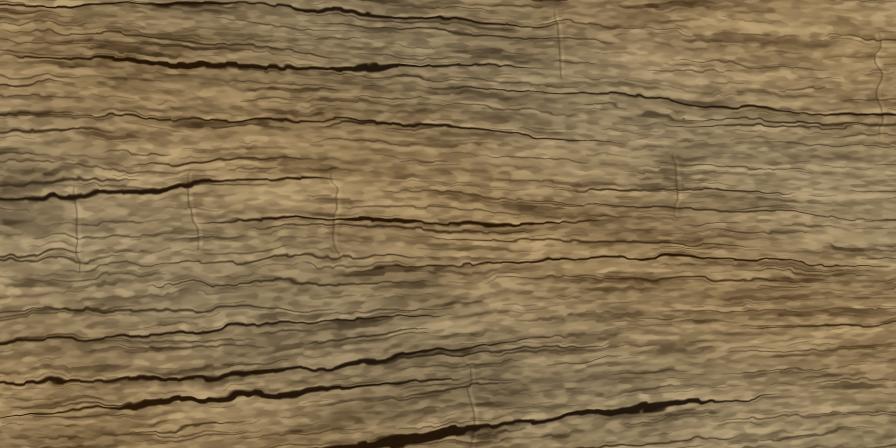
A Shadertoy shader for this texture:

```glsl
// Weathered brown timber with horizontal grain, long dark splits and fine checks.

vec2 hash2(vec2 p) {
    vec3 q = fract(p.xyx * vec3(0.1031, 0.1030, 0.0973));
    q += dot(q, q.yzx + 33.33);
    return fract((q.xx + q.yz) * q.zy);
}

// Smooth cellular noise: random cell values blended by distance
float cellNoise(vec2 p) {
    vec2 cell = floor(p);
    float sum = 0.0, total = 0.0;
    for (int j = -1; j <= 1; j++)
    for (int i = -1; i <= 1; i++) {
        vec2 id = cell + vec2(i, j);
        vec2 d = id + hash2(id) - p;
        float weight = exp(-6.0 * dot(d, d));
        sum += weight * hash2(id + 57.3).x;
        total += weight;
    }
    return sum / total;
}

// Tapered slit lying along x, in canvas units
float slit(vec2 d, float halfLength, float halfWidth) {
    float soft = max(1.0 / iResolution.y, 0.0028);
    float taper = max(0.0, 1.0 - d.x * d.x / (halfLength * halfLength));
    float cover = 1.0 - smoothstep(-soft, soft, abs(d.y) - halfWidth * taper);
    return cover * smoothstep(0.0, 0.25, taper);
}

// One short slit per jittered cell, kept for a share of the cells
float checks(vec2 p, vec2 scale, float halfWidth, float share) {
    vec2 g = p * scale, cell = floor(g);
    float dark = 0.0;
    for (int j = -1; j <= 1; j++)
    for (int i = -1; i <= 1; i++) {
        vec2 id = cell + vec2(i, j);
        vec2 rnd = hash2(id + 71.3);
        vec2 d = (g - id - hash2(id)) / scale;
        d.y += (rnd.x - 0.5) * 0.1 * d.x;
        float s = slit(d, (0.25 + 0.7 * rnd.x) / scale.x, halfWidth);
        dark = max(dark, s * step(rnd.y, share));
    }
    return dark;
}

void mainImage(out vec4 fragColor, in vec2 fragCoord) {
    vec2 p = fragCoord / iResolution.y;

    // Grain direction: rises to the right low down, falls slightly at the top
    vec2 q = p;
    q.y -= (p.x - 1.0) * mix(0.07, -0.03, smoothstep(0.05, 0.8, p.y));
    q.y += 0.010 * sin(2.3 * p.x + 5.0 * p.y) + 0.004 * sin(6.1 * p.x - 11.0 * p.y);
    vec2 jagged = q;
    jagged.y += 0.014 * (cellNoise(q * vec2(14.0, 20.0)) - 0.5)
              + 0.006 * (cellNoise(q * vec2(55.0, 40.0)) - 0.5);

    // Layered fibres, from broad bands to fine speckle
    float band = cellNoise(q * vec2(1.8, 7.0)) - 0.5;
    float fibre = cellNoise(jagged * vec2(7.0, 95.0) + 13.0);
    float tone = 0.83 + 0.20 * band;
    tone += 0.22 * (cellNoise(jagged * vec2(4.0, 32.0) + 5.0) - 0.5);
    tone += 0.26 * (fibre - 0.5) - 0.20 * smoothstep(0.28, 0.05, fibre);
    tone += 0.34 * (cellNoise(q * vec2(42.0, 125.0) + 31.0) - 0.5);

    // Short checks at three sizes
    tone = mix(tone, 0.30, 0.55 * checks(jagged + 7.0, vec2(13.0, 55.0), 0.0008, 0.30));
    tone = mix(tone, 0.20, 0.70 * checks(jagged + 3.0, vec2(5.0, 26.0), 0.0014, 0.38));
    tone = mix(tone, 0.10, 0.80 * checks(jagged, vec2(2.2, 13.0), 0.0022, 0.40));

    // Faint cracks across the grain, with a pale edge
    for (float i = 0.0; i < 7.0; i++) {
        vec2 rnd = hash2(vec2(i, 21.7));
        vec2 d = p - vec2((i + 0.1 + 0.8 * rnd.x) * 2.0 / 7.0, rnd.y);
        d.x += 0.022 * (cellNoise(vec2(i * 7.0, p.y * 26.0)) - 0.5) + 0.05 * d.y;
        float reach = 0.06 + 0.07 * rnd.x;
        tone += 0.10 * slit(d.yx - vec2(0.0, 0.007), reach, 0.004);
        tone = mix(tone, 0.28, 0.55 * slit(d.yx, reach, 0.0012));
    }

    // Long splits: lit lip above, shade below, dark core
    float core = 0.0;
    for (float i = 0.0; i < 11.0; i++) {
        vec2 place = hash2(vec2(i, 3.7)), rnd = hash2(vec2(i, 9.2));
        vec2 d = jagged - vec2(2.0 * place.x, (i + 0.2 + 0.6 * place.y) / 11.0);
        d.y -= (rnd.x - 0.5) * 0.06 * d.x + 0.008 * sin(5.0 * d.x + 2.0 * i);
        float halfLength = 0.28 + 0.5 * rnd.y;
        float halfWidth = mix(0.002, 0.008, rnd.x * rnd.x * rnd.x);
        halfWidth *= 0.4 + 1.3 * cellNoise(vec2(q.x * 8.0, i * 5.0));
        float taper = max(0.0, 1.0 - abs(d.x) / halfLength);
        float lip = exp(-abs(d.y) / 0.012) * smoothstep(0.0, 0.5, taper);
        tone += lip * (d.y > 0.0 ? 0.12 : -0.14);
        core = max(core, slit(d, halfLength, halfWidth));
    }
    tone = mix(tone, -0.02, 0.95 * core);

    // Dark crevice to pale straw, with a slight warm drift
    vec3 colour = mix(vec3(0.13, 0.08, 0.03), vec3(0.64, 0.55, 0.40), clamp(tone, -0.05, 1.15));
    colour += vec3(0.012, 0.0, -0.012) * sin(3.0 * p.x + 9.0 * q.y);
    fragColor = vec4(colour, 1.0);
}
```
